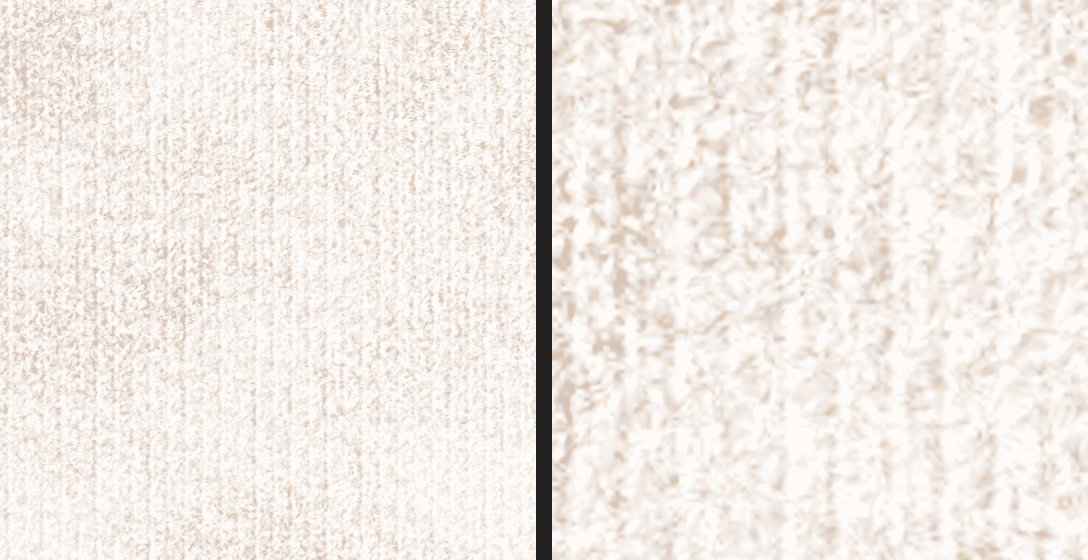
Left, the full canvas; right, a detail of the centre.
A WebGL 1 fragment shader for this texture:

```glsl
precision highp float;
uniform vec2 u_resolution;

const float RIBS = 30.3;          // ribs across the width
const float RIB_PHASE = 0.6;      // position of the first ridge, in ribs
const float RIDGE_WIDTH = 0.11;   // in ribs
const float GROOVE_WIDTH = 0.13;
const float GROOVE_OFFSET = -0.23;
const float RIDGE_LIGHT = 0.24;
const float GROOVE_DARK = 0.19;
const float WOBBLE = 0.10;
const float GRAIN_SCALE = 175.0;  // grains per canvas height
const float GRAIN_CONTRAST = 1.65;
const float BASE_SHADE = 0.27;
const float STAIN_SCALE = 4.2;
const float STAIN_CONTRAST = 0.62;
const float TINT_AMOUNT = 0.022;
const vec3 CREAM = vec3(0.995, 0.982, 0.972);
const vec3 SAND = vec3(0.940, 0.908, 0.880);
const vec3 TAN = vec3(0.850, 0.775, 0.715);

float hash(vec2 p) {
  return fract(sin(dot(p, vec2(127.1, 311.7))) * 43758.5453);
}

float noise(vec2 p) {
  vec2 i = floor(p);
  vec2 f = fract(p);
  f = f * f * (3.0 - 2.0 * f);
  return mix(mix(hash(i), hash(i + vec2(1.0, 0.0)), f.x),
             mix(hash(i + vec2(0.0, 1.0)), hash(i + vec2(1.0, 1.0)), f.x), f.y);
}

float fbm(vec2 p) {
  float sum = 0.0;
  float amp = 0.533;
  for (int i = 0; i < 4; i++) {
    sum += amp * noise(p);
    p = mat2(0.8, 0.6, -0.6, 0.8) * p * 2.03 + 17.3;
    amp *= 0.5;
  }
  return sum;
}

float bump(float d, float width) {
  return exp(-d * d / (width * width));
}

// Fibrous grain: slanted flecks with finer specks on top
float grain(vec2 p) {
  vec2 q = p * GRAIN_SCALE;
  q += 1.2 * vec2(noise(q * 0.35), noise(q * 0.35 + 41.0));
  vec2 fleck = mat2(0.88, 0.35, -0.47, 0.94) * q * vec2(1.1, 0.8);
  return 0.55 * noise(fleck) + 0.45 * noise(q * 1.75 + 9.0);
}

// Ridge and groove of one rib; negative values lighten
float ribShade(vec2 uv, vec2 p) {
  float wobble = WOBBLE * (noise(vec2(uv.x * RIBS, p.y * 60.0)) - 0.5);
  float x = uv.x * RIBS - RIB_PHASE + 0.5 + wobble;
  float id = floor(x);
  float d = fract(x) - 0.5;
  float wear = 0.4 + 0.5 * hash(vec2(id, 5.0)) + 0.7 * noise(vec2(id * 7.3, p.y * 9.0));
  float ridge = RIDGE_LIGHT * bump(d, RIDGE_WIDTH);
  float groove = GROOVE_DARK * bump(d - GROOVE_OFFSET, GROOVE_WIDTH);
  return wear * (groove - ridge);
}

void main() {
  vec2 uv = gl_FragCoord.xy / u_resolution;
  vec2 p = gl_FragCoord.xy / u_resolution.y;

  // Broad stains, fading to the right
  float stain = fbm(p * STAIN_SCALE + vec2(3.7, 8.2)) - 0.5;
  float fade = 0.10 * (0.5 - uv.x);

  float shade = BASE_SHADE + STAIN_CONTRAST * stain + fade;
  shade += GRAIN_CONTRAST * (grain(p) - 0.5) * (1.0 + stain);
  shade += ribShade(uv, p);
  shade = clamp(shade, 0.0, 1.0);

  // Cream to sand to tan
  vec3 color = mix(CREAM, SAND, min(shade * 2.0, 1.0));
  color = mix(color, TAN, max(shade * 2.0 - 1.0, 0.0));

  // Warm and cool flecks in the darker fibres
  float tint = noise(p * GRAIN_SCALE * 0.8 + 73.0) - 0.5;
  color += TINT_AMOUNT * tint * shade * vec3(1.0, 0.0, -2.0);

  gl_FragColor = vec4(color, 1.0);
}
```
